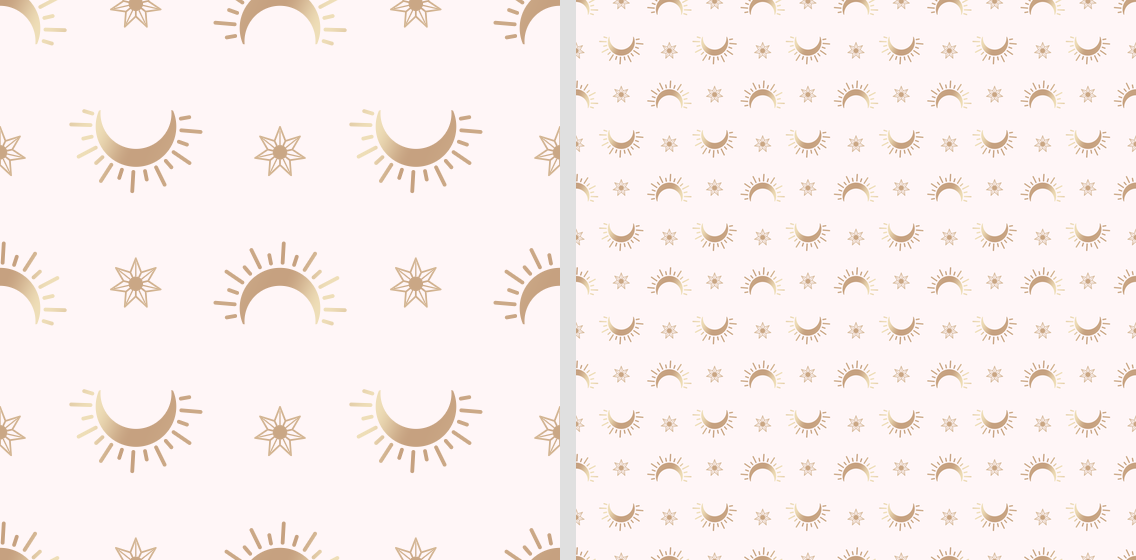
Left: one tile. Right: repeated 3 by 3.
Write a WebGL 1 fragment shader that draws this pattern.

```glsl
precision highp float;
// Golden crescent suns, their half-turned twins and seven-pointed stars on blush.
// Each motif is a distance function in a wrapped cell, so whole cells tile the canvas;
// rays and star points come from polar folding, the metal from a slanted gradient.

uniform vec2 u_resolution;

#define REPEATS 2.0
#define PAPER vec3(1.0, 0.965, 0.970)
#define BRONZE vec3(0.775, 0.630, 0.500)
#define CHAMPAGNE vec3(0.935, 0.870, 0.720)
#define SUN_RADIUS 0.144
#define RAY_START 0.1625
#define RAY_STEP 0.2574
#define RAY_TILT 1.513
#define RAY_HALF_WIDTH 0.0068
#define STAR_TIP 0.091
#define STAR_NOTCH 0.045
#define STAR_HALF_STROKE 0.0031

const float PI = 3.14159265;

// Offset from a motif centre, wrapped to the nearest repeat
vec2 around(vec2 cell, vec2 center) {
  return fract(cell - center + 0.5) - 0.5;
}

float segment(vec2 p, vec2 a, vec2 b) {
  vec2 ab = b - a;
  float along = clamp(dot(p - a, ab) / dot(ab, ab), 0.0, 1.0);
  return length(p - a - ab * along);
}

// Arched crescent: disc minus a lower disc, trimmed at the horns
float crescent(vec2 p) {
  float outer = length(p) - SUN_RADIUS;
  float bite = 0.1268 - length(p + vec2(0.0, 0.0469));
  return max(max(outer, bite), -0.0573 - p.y);
}

// Fifteen radial rays, alternating short and long
float rays(vec2 p) {
  float angle = mod(atan(p.y, p.x) - RAY_TILT + PI, 2.0 * PI) - PI;
  float index = clamp(floor(angle / RAY_STEP + 0.5), -7.0, 7.0);
  float turn = RAY_TILT + index * RAY_STEP;
  float c = cos(turn);
  float s = sin(turn);
  vec2 q = vec2(c * p.x + s * p.y, c * p.y - s * p.x);
  float reach = mod(abs(index), 2.0) < 0.5 ? 0.2314 : 0.1930;
  return segment(q, vec2(RAY_START, 0.0), vec2(reach, 0.0)) - RAY_HALF_WIDTH;
}

float sun(vec2 p) {
  return min(crescent(p), rays(p));
}

// Outlined star with facet lines and a solid hub
float star(vec2 p) {
  float sector = 2.0 * PI / 7.0;
  float angle = abs(mod(atan(p.x, p.y) + 0.5 * sector, sector) - 0.5 * sector);
  vec2 q = length(p) * vec2(cos(angle), sin(angle));
  vec2 tip = vec2(STAR_TIP, 0.0);
  vec2 notch = STAR_NOTCH * vec2(cos(0.5 * sector), sin(0.5 * sector));
  float edges = min(segment(q, tip, notch), segment(q, vec2(0.0), notch));
  float ridge = segment(q, vec2(0.0), tip) - 0.75 * STAR_HALF_STROKE;
  return min(min(edges - STAR_HALF_STROKE, ridge), length(p) - 0.026);
}

// Metal sheen: bronze brightening toward one side
vec3 sunMetal(vec2 p) {
  float s = dot(p, vec2(0.91, -0.41));
  float glow = smoothstep(-0.03, 0.13, s) - 0.3 * smoothstep(0.15, 0.24, s);
  glow += 0.14 * smoothstep(0.05, 0.20, -s);
  return mix(BRONZE, CHAMPAGNE, glow);
}

vec3 starMetal(vec2 p) {
  return mix(BRONZE, CHAMPAGNE, 0.10 + 0.25 * smoothstep(0.01, 0.09, length(p)));
}

float coverage(float d, float pixel) {
  return clamp(0.5 - d / pixel, 0.0, 1.0);
}

void main() {
  vec2 cell = gl_FragCoord.xy / u_resolution * REPEATS;
  float pixel = REPEATS / min(u_resolution.x, u_resolution.y);
  vec3 color = PAPER;

  // Upright sun and its half-turned twin
  vec2 rising = around(cell, vec2(0.0, -0.1005));
  vec2 setting = -around(cell, vec2(0.4857, -0.4518));
  color = mix(color, sunMetal(rising), coverage(sun(rising), pixel));
  color = mix(color, sunMetal(setting), coverage(sun(setting), pixel));

  // Two stars in the gaps
  vec2 starA = around(cell, vec2(0.4850, -0.0135));
  vec2 starB = around(cell, vec2(0.0, -0.5440));
  color = mix(color, starMetal(starA), coverage(star(starA), pixel));
  color = mix(color, starMetal(starB), coverage(star(starB), pixel));

  gl_FragColor = vec4(color, 1.0);
}
```
